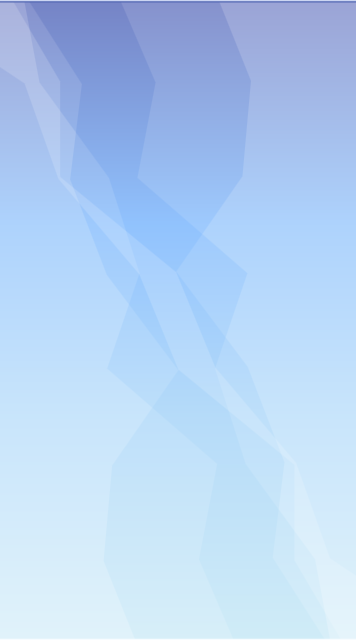
This background is drawn by a Shadertoy shader. Its source:

```glsl
const vec4 STOPS = vec4(0.0, 0.35, 0.65, 1.0);
const vec2 CENTER_SHIFT = vec2(-0.002, 0.0014);

// Four-stop vertical gradient
vec3 ramp(float t, vec3 a, vec3 b, vec3 c, vec3 d) {
    vec3 color = mix(a, b, clamp((t - STOPS.x) / (STOPS.y - STOPS.x), 0.0, 1.0));
    color = mix(color, c, clamp((t - STOPS.y) / (STOPS.z - STOPS.y), 0.0, 1.0));
    return mix(color, d, clamp((t - STOPS.z) / (STOPS.w - STOPS.z), 0.0, 1.0));
}

// Horizontal position of a folded edge with evenly spaced corners
float foldedEdge(float down, float drop, float corners[8]) {
    const float rowHeight = 0.149;
    float row = clamp((down - 0.5 - drop) / rowHeight + 3.5, 0.0, 6.999);
    int i = int(row);
    return mix(corners[i], corners[i + 1], fract(row));
}

// Antialiased step on a signed distance
float coverage(float d) {
    return clamp(d / max(fwidth(d), 1e-5) + 0.5, 0.0, 1.0);
}

// Ribbon whose right edge is its left edge turned half a circle
float ribbon(vec2 p, float drop, float corners[8]) {
    float left = foldedEdge(p.y, drop, corners);
    float right = 1.0 - foldedEdge(1.0 - p.y, drop, corners);
    return coverage(p.x - left) * coverage(right - p.x);
}

void mainImage(out vec4 fragColor, in vec2 fragCoord) {
    vec2 uv = fragCoord / iResolution.xy;
    float down = 1.0 - uv.y;
    vec2 p = vec2(uv.x, down) - CENTER_SHIFT;

    // Sky and ribbon tint
    vec3 color = ramp(down, vec3(0.605, 0.64, 0.835), vec3(0.68, 0.825, 0.99),
                            vec3(0.785, 0.897, 0.985), vec3(0.88, 0.95, 0.98));
    vec3 tint = ramp(down, vec3(0.20, 0.29, 0.66), vec3(0.37, 0.65, 1.0),
                           vec3(0.58, 0.79, 0.96), vec3(0.70, 0.88, 0.95));

    // Left corners of each ribbon, top to bottom
    float narrowFold[8] = float[8](0.063, 0.113, 0.308, 0.394, 0.303, 0.612, 0.561, 0.676);
    float wideFold[8] = float[8](0.061, 0.232, 0.199, 0.302, 0.503, 0.317, 0.293, 0.400);
    float paleFold[8] = float[8](-0.331, 0.071, 0.166, 0.393, 0.503, 0.829, 0.829, 0.986);

    // Translucent layers
    color = mix(color, tint, 0.20 * ribbon(p, 0.0, narrowFold));
    color = mix(color, tint, 0.20 * ribbon(p, 0.0025, wideFold));
    color = mix(color, vec3(1.0), 0.16 * ribbon(p, 0.0015, paleFold));

    // Dark line under a pale rim at the top, pale rim at the bottom
    color = mix(color, vec3(0.32, 0.40, 0.70), coverage(0.0039 - down));
    color = mix(color, vec3(0.80, 0.84, 0.95), coverage(0.00195 - down));
    color = mix(color, vec3(0.97, 0.99, 1.0), coverage(0.00195 - uv.y));

    fragColor = vec4(color, 1.0);
}
```
